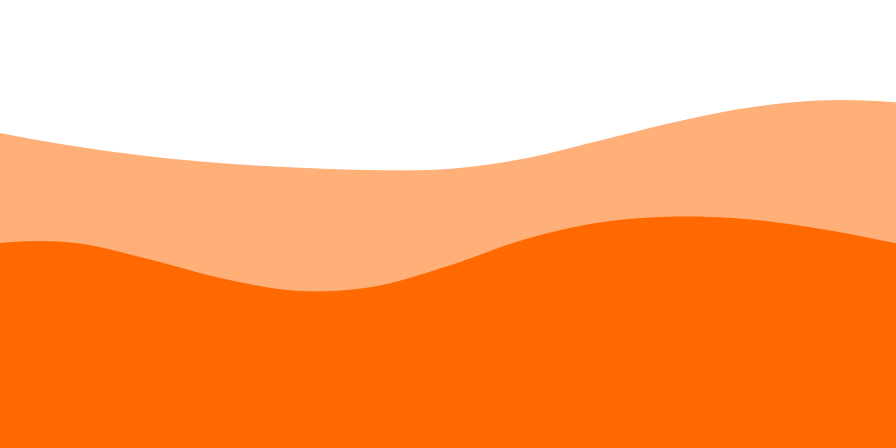
This background is drawn by a Shadertoy shader. Its source:

```glsl
// Two layered flat waves, pale and vivid orange, rolling across a white field.

const vec3 WHITE = vec3(1.0);
const vec3 ORANGE = vec3(1.0, 0.412, 0.0);
const float VEIL = 0.53; // opacity of the rear wave

// Knots are evenly spaced; one extra knot lies beyond each side.
const int SPANS = 12;
const int KNOTS = SPANS + 3;

const float REAR_CREST[KNOTS] = float[KNOTS](
    0.7396, 0.7031, 0.6737, 0.6510, 0.6354, 0.6258, 0.6203, 0.6229,
    0.6453, 0.6849, 0.7260, 0.7591, 0.7758, 0.7714, 0.7474);

const float FRONT_CREST[KNOTS] = float[KNOTS](
    0.4232, 0.4573, 0.4578, 0.4211, 0.3776, 0.3508, 0.3602, 0.4063,
    0.4643, 0.5026, 0.5164, 0.5109, 0.4888, 0.4570, 0.4219);

// Catmull-Rom curve through the knots, for x in 0..1
float crestHeight(float knots[KNOTS], float x) {
    float s = clamp(x, 0.0, 1.0) * float(SPANS);
    int i = min(int(s), SPANS - 1);
    float t = s - float(i);
    float a = knots[i], b = knots[i + 1], c = knots[i + 2], d = knots[i + 3];
    float linear = c - a;
    float quadratic = 2.0 * a - 5.0 * b + 4.0 * c - d;
    float cubic = 3.0 * (b - c) + d - a;
    return b + 0.5 * t * (linear + t * (quadratic + t * cubic));
}

// Coverage of the area below a crest, softened over one pixel
float below(float height, float y, float pixel) {
    return clamp((height - y) / pixel + 0.5, 0.0, 1.0);
}

void mainImage(out vec4 fragColor, in vec2 fragCoord) {
    vec2 uv = fragCoord / iResolution.xy;
    float pixel = 1.0 / iResolution.y;

    // Rear wave, then front wave
    float rear = below(crestHeight(REAR_CREST, uv.x), uv.y, pixel);
    float front = below(crestHeight(FRONT_CREST, uv.x), uv.y, pixel);
    vec3 color = mix(WHITE, ORANGE, VEIL * rear);
    color = mix(color, ORANGE, front);

    fragColor = vec4(color, 1.0);
}
```
